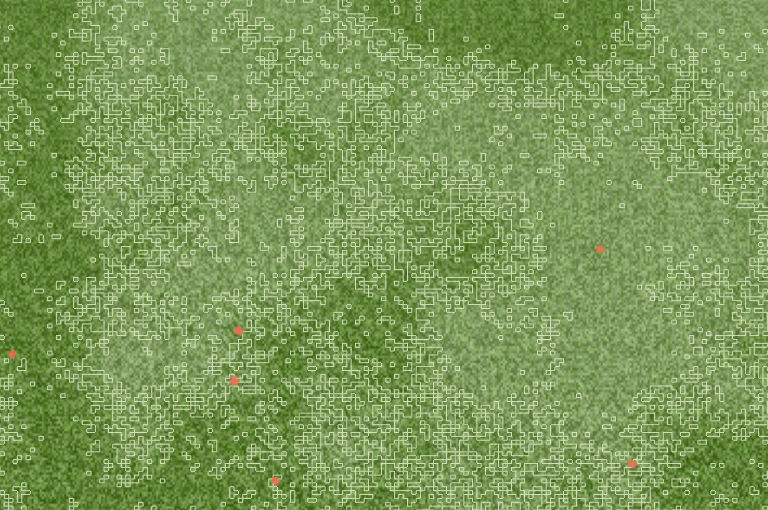
A WebGL 2 fragment shader for this texture:

```glsl
#version 300 es
precision highp float;
// Mown grass overlaid with fine pale outlines around irregular clusters of grid cells.

uniform vec2 u_resolution;
out vec4 fragColor;

const vec2 CELL = vec2(0.0085, 0.0076);

float hash(vec2 p) {
    return fract(sin(dot(p, vec2(127.1, 311.7))) * 43758.5453);
}

float noise(vec2 p) {
    vec2 i = floor(p), f = fract(p);
    f = f * f * (3.0 - 2.0 * f);
    return mix(mix(hash(i), hash(i + vec2(1, 0)), f.x),
               mix(hash(i + vec2(0, 1)), hash(i + vec2(1, 1)), f.x), f.y);
}

float fbm(vec2 p) {
    float sum = 0.0, weight = 0.5;
    for (int i = 0; i < 5; i++) {
        sum += weight * noise(p);
        p = mat2(1.6, 1.2, -1.2, 1.6) * p + 7.3;
        weight *= 0.5;
    }
    return sum / 0.97;
}

// Broad light and dark areas of the lawn, about 0 (lush) to 1 (pale)
float lawn(vec2 p) {
    float lushCentre = exp(-dot(p - vec2(0.74, 0.66), p - vec2(0.74, 0.66)) * 9.0);
    return 0.54 + (fbm(p * 4.5 + 3.7) - 0.5) * 2.2 - 0.3 * lushCentre;
}

// Every cell falls on one side of a ragged threshold
float cellClass(vec2 cell) {
    vec2 p = (cell + 0.5) * CELL;
    float ragged = (noise(cell * 0.45 + 19.0) - 0.5) * 0.5 + (hash(cell + 51.0) - 0.5) * 0.75;
    return step(0.5, lawn(p) + ragged * mix(1.25, 0.9, p.y));
}

// Pixel coverage of a thin line at distance d
float lineCoverage(float d, float pixel) {
    float halfWidth = 0.0009;
    float low = max(d - 0.5 * pixel, -halfWidth);
    float high = min(d + 0.5 * pixel, halfWidth);
    return clamp((high - low) / pixel, 0.0, 1.0);
}

// Outline wherever neighbouring cells differ in class
float outline(vec2 p, float pixel) {
    vec2 cell = floor(p / CELL);
    vec2 local = p - cell * CELL;
    float own = cellClass(cell), cover = 0.0;
    for (int i = 0; i < 4; i++) {
        int axis = i / 2;
        float side = float(i % 2);
        vec2 toNeighbour = vec2(0.0);
        toNeighbour[axis] = side * 2.0 - 1.0;
        float differs = abs(own - cellClass(cell + toNeighbour));
        float d = abs(local[axis] - side * CELL[axis]);
        cover = max(cover, differs * lineCoverage(d, pixel));
    }
    return cover;
}

vec3 grass(vec2 p) {
    float pale = smoothstep(0.05, 0.95, lawn(p));
    vec3 color = mix(vec3(0.37, 0.51, 0.21), vec3(0.50, 0.61, 0.37), pale);
    // Short blades and the dark gaps between them
    float blades = noise(p * vec2(250.0, 210.0)) - 0.5;
    float clumps = noise(p * vec2(95.0, 110.0) + 40.0) - 0.5;
    color += (0.24 * blades + 0.09 * clumps) * mix(1.2, 0.8, p.y);
    // Drier, greyer tufts
    float dry = noise(p * 150.0 + 80.0) - 0.5;
    return color + dry * vec3(0.05, 0.01, 0.09);
}

void main() {
    float pixel = 1.0 / u_resolution.y;
    vec2 p = gl_FragCoord.xy * pixel;
    vec3 color = grass(p);
    color = mix(color, vec3(0.89, 0.93, 0.80), 0.92 * outline(p, pixel));

    // A few scattered red specks with ragged edges
    for (int i = 0; i < 6; i++) {
        float id = float(i);
        vec2 centre = vec2(hash(vec2(id, 4.0)) * 1.5, hash(vec2(id, 9.0)));
        float d = length(p - centre) - 0.004 - 0.008 * noise(p * 190.0);
        color = mix(color, vec3(0.93, 0.43, 0.31), 0.85 * (1.0 - smoothstep(-pixel, pixel, d)));
    }
    fragColor = vec4(clamp(color, 0.0, 1.0), 1.0);
}
```
